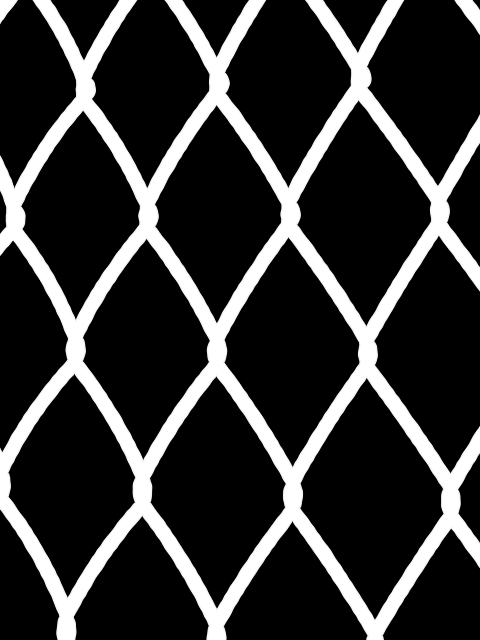
Write a WebGL 2 fragment shader that draws this pattern.

```glsl
#version 300 es
precision highp float;
// Chain-link mesh: white wire on black, diamonds spreading slightly to the lower right.
// A warped lattice places the twists; each sends two bowed strands down to the next
// row, and the smallest signed distance over all parts gives the wire.

uniform vec2 u_resolution;
out vec4 fragColor;

// Lengths are in canvas heights; rows count downward from the top full row.
const vec3 BACKGROUND = vec3(0.0);
const vec3 WIRE = vec3(1.0);
const vec3 WIRE_RIM = vec3(0.95);

const int FIRST_ROW = -1;
const int LAST_ROW = 4;
const int COLUMNS = 5;
const vec2 ANCHOR = vec2(0.3385, 0.8698);   // twist at row 0, column 1
const vec2 PITCH = vec2(0.2148, 0.2018);    // spacing at the anchor
const vec2 STRETCH = vec2(0.0065, 0.0039);  // growth of spacing across and down
const float FAN = 0.0065;                   // widening of each lower row
const vec2 TILT = vec2(0.0091, -0.0059);    // row slope and its change per row

const float WIRE_RADIUS = 0.0115;
const float RIM_WIDTH = 0.0020;
const float WOBBLE = 0.0005;
const vec2 BOW = vec2(0.0085, 0.0010);      // strand bend at left and right edges
const vec2 REACH = vec2(0.0160, 0.0020);    // half length of a twist, growth per row
const vec2 BULGE = vec2(0.0156, 0.0200);
const float BULGE_GROWTH = 0.0030;
const vec2 BULGE_SHIFT = vec2(0.0045, -0.0016);
const float BULGE_JITTER = 0.0014;

float hash(vec2 p) {
    return fract(sin(dot(p, vec2(127.1, 311.7))) * 4375.85);
}

// Centre of the twist at a given column and row
vec2 twistCentre(float column, float row) {
    float c = column - 1.0;
    float x = ANCHOR.x + c * (PITCH.x + FAN * row) + STRETCH.x * c * c;
    float y = ANCHOR.y - row * (PITCH.y + STRETCH.y * row);
    return vec2(x, y + c * (TILT.x + TILT.y * row));
}

float twistReach(float row) {
    return REACH.x + REACH.y * row;
}

// Distance to a wire from a to b, bent upward along a parabola
float strandDistance(vec2 p, vec2 a, vec2 b, float bend) {
    float span = length(b - a);
    vec2 along = (b - a) / span;
    vec2 normal = vec2(-along.y, along.x);
    normal *= normal.y < 0.0 ? -1.0 : 1.0;
    vec2 q = vec2(dot(p - a, along), dot(p - a, normal));
    float t = clamp(q.x / span, 0.0, 1.0);
    return length(q - vec2(t * span, 4.0 * bend * t * (1.0 - t))) - WIRE_RADIUS;
}

// Distance to a twist: a short upright wire with an oval bulge
float twistDistance(vec2 p, float column, float row) {
    vec2 q = p - twistCentre(column, row);
    float reach = twistReach(row);
    float core = length(vec2(q.x, q.y - clamp(q.y, -reach, reach))) - WIRE_RADIUS;
    vec2 radii = BULGE + vec2(0.0, BULGE_GROWTH * row);
    float jitter = BULGE_JITTER * (hash(vec2(column, row)) - 0.5);
    q.x -= max(BULGE_SHIFT.x + BULGE_SHIFT.y * row, 0.0) + jitter;
    float oval = (length(q / radii) - 1.0) * radii.x;
    return min(core, oval);
}

float meshDistance(vec2 p, float aspect) {
    float d = 1.0;
    for (int r = FIRST_ROW; r <= LAST_ROW; r++) {
        float row = float(r);
        for (int i = 0; i < COLUMNS; i++) {
            float column = float(i) - 1.0 + 0.5 * mod(row, 2.0);
            d = min(d, twistDistance(p, column, row));
            vec2 start = twistCentre(column, row) - vec2(0.0, twistReach(row));
            // Strands to the lower left and lower right
            for (float side = -0.5; side < 1.0; side += 1.0) {
                vec2 end = twistCentre(column + side, row + 1.0);
                end.y += twistReach(row + 1.0);
                float across = clamp(0.5 * (start.x + end.x) / aspect, 0.0, 1.0);
                d = min(d, strandDistance(p, start, end, mix(BOW.x, BOW.y, across)));
            }
        }
    }
    return d;
}

void main() {
    vec2 p = gl_FragCoord.xy / u_resolution.y;
    float aspect = 0.75;
    p.x += 0.5 * (aspect - u_resolution.x / u_resolution.y);
    float pixel = 1.0 / u_resolution.y;

    // Slight unevenness of the wire edge
    float wobble = WOBBLE * sin(p.x * 173.0 + 2.0 * sin(p.y * 91.0)) * sin(p.y * 211.0);
    float d = meshDistance(p, aspect) + wobble;

    float coverage = 1.0 - smoothstep(-0.6 * pixel, 0.6 * pixel, d);
    float rim = smoothstep(-0.6 * pixel, 0.6 * pixel, d + RIM_WIDTH);
    vec3 wire = mix(WIRE, WIRE_RIM, rim);
    fragColor = vec4(mix(BACKGROUND, wire, coverage), 1.0);
}
```
